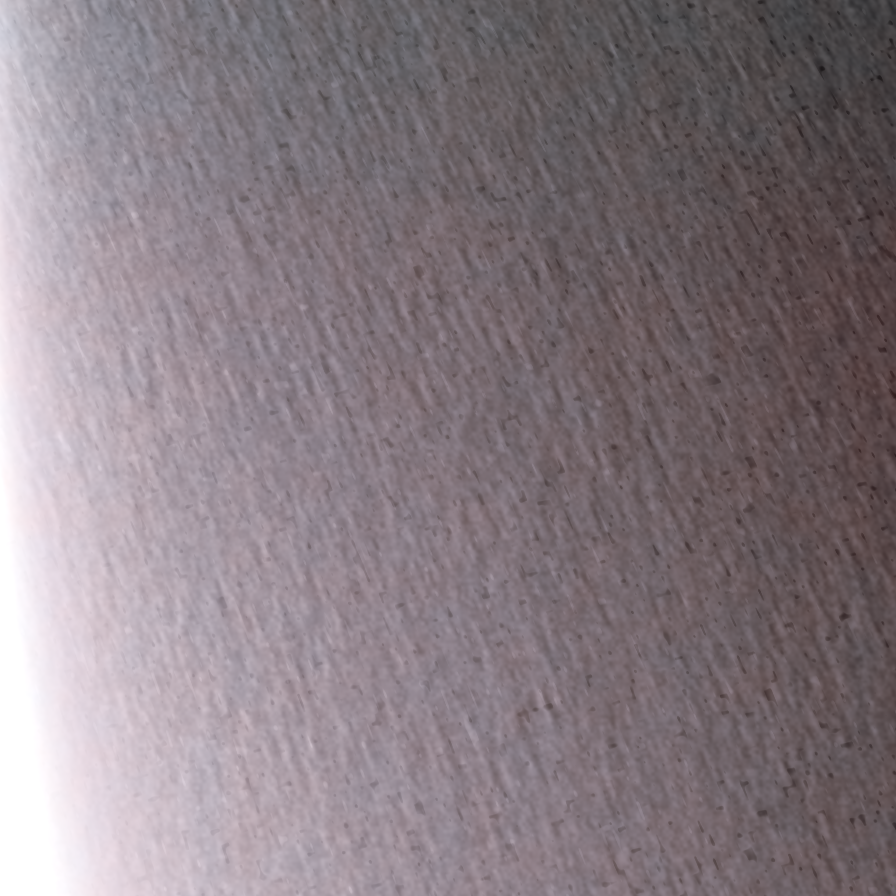
Write a WebGL 2 fragment shader that draws this texture.

```glsl
#version 300 es
precision highp float;
// Grainy mauve-grey paper with slanted fibre relief, lit from the left edge.

#define FIBRE_SCALE vec2(95.0, 27.0)
#define FIBRE_DEPTH 0.115
#define GRAIN_SCALE 185.0
#define GRAIN_DEPTH 0.105
#define SPECK_SCALE vec2(150.0, 105.0)
#define SPECK_DEPTH 0.11
#define MOTTLE_DEPTH 0.035
#define TINT_DEPTH 0.03
#define VERTICAL_FALLOFF 0.36

uniform vec2 u_resolution;
out vec4 fragColor;

// Integer hash of a lattice cell, result in 0..1
float hash(ivec2 cell, uint seed) {
  uvec2 c = uvec2(cell);
  uint h = c.x * 1597334677u ^ c.y * 3812015801u ^ seed * 2654435769u;
  h = (h ^ (h >> 16)) * 2246822519u;
  h = (h ^ (h >> 13)) * 3266489917u;
  h ^= h >> 16;
  return float(h >> 8) / 16777216.0;
}

// Smooth value noise in 0..1
float noise(vec2 p, uint seed) {
  ivec2 i = ivec2(floor(p));
  vec2 f = fract(p);
  f = f * f * (3.0 - 2.0 * f);
  float low = mix(hash(i, seed), hash(i + ivec2(1, 0), seed), f.x);
  float high = mix(hash(i + ivec2(0, 1), seed), hash(i + ivec2(1, 1), seed), f.x);
  return mix(low, high, f.y);
}

float fbm(vec2 p, uint seed) {
  float sum = 0.0;
  float weight = 0.5;
  for (uint k = 0u; k < 3u; k++) {
    sum += weight * noise(p, seed + k);
    p = p * 2.03 + 7.3;
    weight *= 0.5;
  }
  return sum / 0.875;
}

// Coordinates across and along the fibres, leaning more to the upper right
vec2 fibreSpace(vec2 p) {
  float across = p.x + p.y * (0.28 + 0.12 * p.y + 0.15 * p.x);
  return vec2(across, p.y - 0.3 * p.x);
}

float fibreHeight(vec2 q) {
  return 0.65 * noise(q * FIBRE_SCALE, 11u)
       + 0.35 * noise(q * FIBRE_SCALE * vec2(1.6, 2.1) + 3.7, 12u);
}

// Broad lighting: a ramp to the right plus a glow that narrows upwards
float lighting(vec2 p) {
  float ramp = 0.33 + 0.33 * (1.0 - p.x);
  ramp *= 1.0 + VERTICAL_FALLOFF * (0.5 - p.y);
  float glowWidth = mix(0.16, 0.07, p.y);
  float glow = mix(0.39, 0.30, p.y) * exp(-p.x / glowWidth);
  return ramp + glow;
}

void main() {
  vec2 p = gl_FragCoord.xy / u_resolution;
  vec2 q = fibreSpace(p);
  float light = lighting(p);

  // Fibre relief, shaded by the slope facing the light
  vec2 lightStep = vec2(0.0032, -0.003);
  float slope = fibreHeight(q + lightStep) - fibreHeight(q - lightStep);
  float patchiness = 0.55 + 0.9 * fbm(p * 9.0, 31u);
  float relief = FIBRE_DEPTH * slope * patchiness;

  // Fine grain, slightly drawn out along the fibres
  float grain = 0.6 * noise(q * GRAIN_SCALE * vec2(1.0, 0.7), 41u)
              + 0.4 * noise(p * GRAIN_SCALE * 1.35, 42u) - 0.5;
  relief += GRAIN_DEPTH * grain;

  // Sparse dark pits and fainter bright flecks
  float pit = smoothstep(0.80, 0.97, noise(q * SPECK_SCALE, 51u));
  float fleck = smoothstep(0.84, 0.98, noise(q * SPECK_SCALE * vec2(1.0, 0.6), 52u));
  relief += SPECK_DEPTH * (0.5 * fleck - pit * mix(0.5, 0.9, p.x));

  // Soft cloudiness; detail bleaches out in the glow
  relief += MOTTLE_DEPTH * (fbm(q * vec2(16.0, 6.0), 61u) - 0.5);
  float value = light + relief * (1.0 - 0.85 * smoothstep(0.65, 1.0, light));

  // Mauve tone: warm in the shade, cooler in the light
  vec3 color = vec3(value, value - 0.05, value - mix(0.045, 0.012, smoothstep(0.32, 0.6, value)));
  color += vec3(0.0, 0.05, 0.012) * smoothstep(0.88, 1.08, light);

  // Cool cast at the top, rosy cast at the right, blotchy chroma
  float cool = smoothstep(0.65, 1.0, p.y);
  float rosy = smoothstep(0.7, 1.0, p.x) * smoothstep(0.35, 0.0, abs(p.y - 0.6));
  color += TINT_DEPTH * cool * vec3(-0.7, 0.5, 0.5);
  color += TINT_DEPTH * rosy * vec3(0.4, -0.3, -0.3);
  float chroma = fbm(p * 26.0, 71u) - 0.5;
  color += TINT_DEPTH * chroma * vec3(1.0, -0.3, -0.8);

  fragColor = vec4(clamp(color, 0.0, 1.0), 1.0);
}
```
